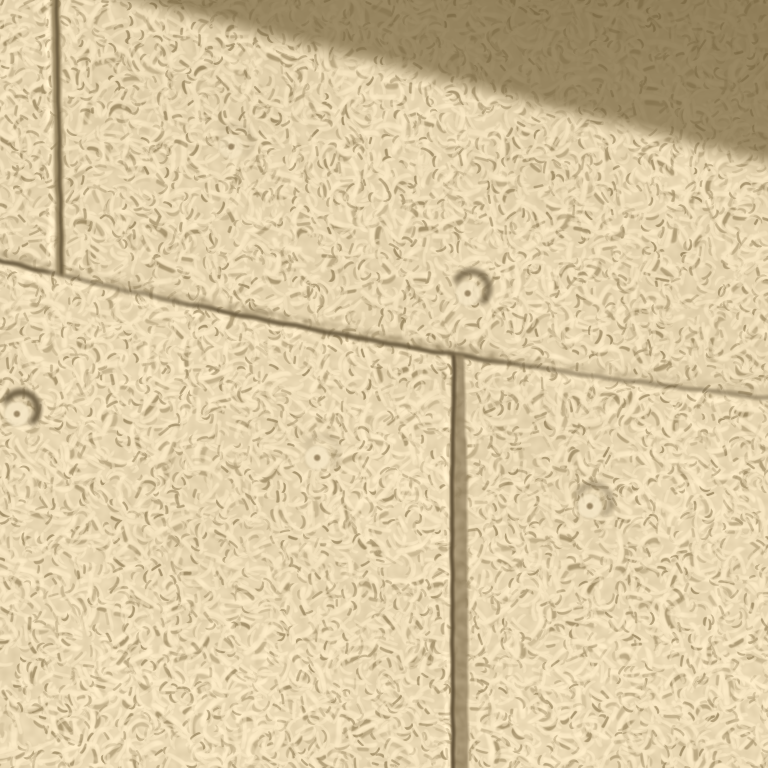
Give the GLSL for this texture, as a WebGL 1 fragment shader.

```glsl
precision highp float;
uniform vec2 u_resolution;

float hash(vec2 p) {
  return fract(sin(dot(p, vec2(127.1, 311.7))) * 43758.545);
}

vec2 gradientAt(vec2 cell) {
  float a = 6.2832 * hash(cell);
  return vec2(cos(a), sin(a));
}

float gradientNoise(vec2 p) {
  vec2 i = floor(p), f = fract(p);
  vec2 u = f * f * f * (f * (f * 6.0 - 15.0) + 10.0);
  vec2 e = vec2(1.0, 0.0);
  float a = dot(gradientAt(i), f);
  float b = dot(gradientAt(i + e.xy), f - e.xy);
  float c = dot(gradientAt(i + e.yx), f - e.yx);
  float d = dot(gradientAt(i + e.xx), f - e.xx);
  return mix(mix(a, b, u.x), mix(c, d, u.x), u.y);
}

// Soft curved stroke, centred on the origin
float stroke(vec2 p, float halfLength, float bend, float width) {
  p.y += bend * p.x * p.x / halfLength;
  p.x -= clamp(p.x, -halfLength, halfLength);
  return 1.0 - smoothstep(width * 0.25, width, length(p));
}

// One scattered layer: x = lit fibres, y = dark gaps beside them
vec2 fibreLayer(vec2 uv, float cells, float seed) {
  vec2 p = uv * cells, home = floor(p), sum = vec2(0.0);
  for (int j = -1; j <= 1; j++) {
    for (int i = -1; i <= 1; i++) {
      vec2 cell = home + vec2(float(i), float(j));
      vec2 key = cell + seed * 17.3;
      vec2 jitter = vec2(hash(key), hash(key + 41.7));
      float angle = 0.95 + 2.7 * (hash(key + 83.1) - 0.5);
      float c = cos(angle), s = sin(angle);
      vec2 q = p - cell - jitter;
      q = vec2(c * q.x + s * q.y, c * q.y - s * q.x);
      float bend = 0.9 * (hash(key + 12.9) - 0.5);
      float halfLength = mix(0.25, 0.7, hash(key + 57.3));
      float lit = stroke(q, halfLength, bend, 0.15);
      float gap = stroke(q + vec2(0.1, 0.17), halfLength * 0.45, bend, 0.14);
      sum = max(sum, vec2(lit, gap * (1.0 - 0.7 * lit) * hash(key + 29.5)));
    }
  }
  return sum;
}

float band(float d, float halfWidth, float blur) {
  return 1.0 - smoothstep(halfWidth - blur, halfWidth + blur, abs(d));
}

// Round fixing with a pin hole and a crescent of shade
vec3 addFixing(vec3 col, vec2 p, float shade, float lift) {
  float r = length(p);
  float crescent = band(length(p - vec2(0.005, 0.006)) - 0.022, 0.005, 0.005);
  crescent *= smoothstep(-0.008, 0.012, p.x * 0.8 + p.y);
  col = mix(col, vec3(0.43, 0.37, 0.26), crescent * shade);
  float disc = 1.0 - smoothstep(0.013, 0.019, r);
  col = mix(col, vec3(0.96, 0.90, 0.77), disc * lift);
  float rim = band(r - 0.0165, 0.001, 0.003);
  col -= 0.07 * rim * lift;
  return mix(col, vec3(0.62, 0.54, 0.40), 1.0 - smoothstep(0.002, 0.006, r));
}

void main() {
  vec2 uv = gl_FragCoord.xy / u_resolution;
  float wobble = gradientNoise(uv * 34.0);
  float rough = gradientNoise(uv * 85.0);
  float cloud = gradientNoise(uv * 5.0);

  // Pressed wood fibres
  vec2 warp = 0.004 * vec2(wobble, gradientNoise(uv * 30.0 + 9.0));
  vec2 fibres = vec2(0.0);
  for (int k = 0; k < 4; k++) {
    float n = float(k);
    float turn = 0.4 + n * 0.7;
    mat2 spin = mat2(cos(turn), sin(turn), -sin(turn), cos(turn));
    vec2 layer = fibreLayer(spin * (uv + warp), 25.0 + 8.0 * n, n + 1.0);
    fibres.x = max(fibres.x, layer.x * (1.0 - 0.12 * n));
    fibres.y = max(fibres.y * (1.0 - 0.5 * layer.x), layer.y);
  }
  float tone = 0.065 * fibres.x - 0.25 * fibres.y;
  tone += 0.045 * rough + 0.025 * cloud;
  vec3 col = vec3(0.90, 0.83, 0.685) + tone * vec3(1.0, 1.02, 1.05);
  col += 0.015 * (0.5 - uv.y);

  // Sloping joint
  float jointY = 0.661 - 0.249 * uv.x + 0.07 * uv.x * uv.x;
  float h = uv.y - jointY - 0.0025 * wobble;
  float depth = 0.6 + 0.4 * smoothstep(0.18, 0.3, uv.x);
  depth *= 1.0 - 0.45 * smoothstep(0.58, 0.75, uv.x);
  depth = max(depth, 1.0 - smoothstep(0.05, 0.1, uv.x));
  float ledge = band(h - 0.007, 0.006, 0.005) * (0.45 + 0.9 * rough);
  col = mix(col, vec3(0.66, 0.59, 0.45), clamp(ledge, 0.0, 1.0) * depth);
  col = mix(col, vec3(0.40, 0.34, 0.23), band(h, 0.0032, 0.003) * depth * 0.85);
  col += 0.035 * band(h + 0.011, 0.004, 0.004);

  // Upright joints
  float above = smoothstep(-0.004, 0.004, h);
  float leftX = uv.x - 0.079 + 0.018 * (uv.y - 0.65) + 0.0015 * wobble;
  float leftGap = band(leftX, 0.0055, 0.003) * above;
  col = mix(col, vec3(0.56, 0.49, 0.35), leftGap * 0.85);
  col = mix(col, vec3(0.39, 0.33, 0.22), band(leftX - 0.001, 0.002, 0.002) * above * 0.75);
  col += 0.05 * band(leftX + 0.012, 0.003, 0.003) * above;
  float rightX = uv.x - 0.598 + 0.004 * (uv.y - 0.25) + 0.0015 * wobble;
  float rightHalf = mix(0.011, 0.008, smoothstep(0.35, 0.52, uv.y));
  float rightGap = band(rightX, rightHalf, 0.003) * (1.0 - above);
  col = mix(col, vec3(0.61, 0.54, 0.41) + 0.08 * rough, rightGap * 0.9);
  float darkEdge = band(rightX + rightHalf - 0.002, 0.0025, 0.0025);
  col = mix(col, vec3(0.36, 0.30, 0.20), darkEdge * (1.0 - above) * 0.85);
  col += 0.04 * band(rightX + rightHalf + 0.007, 0.003, 0.003) * (1.0 - above);

  // Fixings
  col = addFixing(col, uv - vec2(0.301, 0.809), 0.12, 0.55);
  col = addFixing(col, uv - vec2(0.609, 0.618), 0.75, 0.7);
  col = addFixing(col, uv - vec2(0.022, 0.461), 0.9, 0.85);
  col = addFixing(col, uv - vec2(0.413, 0.404), 0.15, 0.8);
  col = addFixing(col, uv - vec2(0.768, 0.341), 0.4, 0.85);

  // Cast shade in the upper right
  float edge = uv.y - (1.043 - 0.256 * uv.x) + 0.003 * wobble;
  float shade = smoothstep(-0.016, 0.018, edge);
  vec3 shaded = vec3(0.595, 0.525, 0.38) + 0.3 * tone;
  shaded -= 0.03 * smoothstep(0.0, 0.2, edge);
  col = mix(col, shaded, shade);
  gl_FragColor = vec4(clamp(col, 0.0, 1.0), 1.0);
}
```
